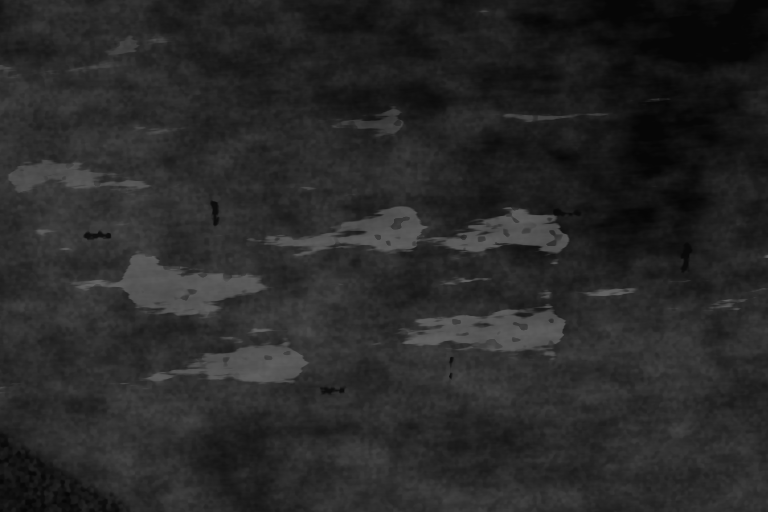
A WebGL 1 fragment shader for this texture:

```glsl
precision highp float;
// A dark, weathered wall: mottled charcoal with sideways streaks and fine grain,
// ragged pale brush smears, a rough black corner and a few short gouges.
// All roughness comes from layers of soft cellular noise.

uniform vec2 u_resolution;

vec2 hash2(vec2 p) {
  vec2 q = vec2(dot(p, vec2(127.1, 311.7)), dot(p, vec2(269.5, 183.3)));
  return fract(sin(q) * 43758.545);
}

// Soft cellular noise: random tones blended around jittered cell points.
float blotch(vec2 p) {
  vec2 cell = floor(p);
  vec2 f = p - cell;
  float sum = 0.0;
  float total = 0.0;
  for (int j = -1; j <= 1; j++) {
    for (int i = -1; i <= 1; i++) {
      vec2 offset = vec2(float(i), float(j));
      vec2 rnd = hash2(cell + offset);
      vec2 d = offset + 0.15 + 0.7 * rnd - f;
      float weight = exp(-5.0 * dot(d, d));
      sum += weight * fract(rnd.x * 7.3 + rnd.y * 13.7);
      total += weight;
    }
  }
  return sum / total;
}

// Layered blotches, centred on zero.
float layers(vec2 p) {
  float sum = 0.0;
  float amp = 0.5;
  for (int i = 0; i < 4; i++) {
    sum += amp * (blotch(p) - 0.5);
    p = mat2(2.0, 0.15, -0.15, 2.0) * p + 17.3;
    amp *= 0.6;
  }
  return sum;
}

vec2 rotate(vec2 p, float a) {
  return mat2(cos(a), -sin(a), sin(a), cos(a)) * p;
}

// Pale smears: wedges with one thin and one blunt end, fading towards the top.
float smears(vec2 p, float ragged) {
  float cover = 0.0;
  for (int i = 0; i < 8; i++) {
    float n = float(i);
    vec2 spread = fract(0.5 + n * vec2(0.7549, 0.5698));
    vec2 center = vec2(0.15 + spread.x, 0.26 + 0.7 * pow(spread.y, 1.3));
    float size = mix(1.1, 0.55, smoothstep(0.4, 0.9, center.y));
    float facing = mod(n, 3.0) < 1.5 ? 1.0 : -1.0;
    vec2 q = rotate(p - center, 0.09 * sin(n * 2.4) + 0.05);
    float u = clamp(facing * q.x / (0.19 * size), -1.0, 1.0);
    float bend = 0.012 * sin(q.x * 17.0 + n);
    float width = 0.037 * size * (1.0 + u) * smoothstep(1.0, 0.75, u);
    float inside = width - 0.016 - abs(q.y - bend) + ragged;
    float strength = mix(0.95, 0.45, smoothstep(0.5, 0.85, center.y));
    cover = max(cover, strength * smoothstep(-0.003, 0.009, inside));
  }
  return cover;
}

// Short black gouges, alternately lying and standing.
float gouges(vec2 p, float ragged) {
  float cover = 0.0;
  for (int i = 0; i < 6; i++) {
    float n = float(i);
    vec2 center = vec2(0.19 + 0.23 * n, 0.54 + 0.05 * sin(n * 2.1));
    center.y -= 0.26 * step(1.5, mod(n, 4.0));
    vec2 q = rotate(p - center, 1.5 * mod(n, 2.0) + 0.1 * sin(n));
    q.x -= clamp(q.x, -0.02, 0.02);
    cover = max(cover, smoothstep(0.008, 0.001, length(q) + ragged));
  }
  return cover;
}

void main() {
  vec2 p = gl_FragCoord.xy / u_resolution.y;

  float clouds = layers(p * vec2(3.0, 4.0) + 3.0);
  float mottle = layers(p * vec2(13.0, 17.0) + 41.0);
  float streak = layers(rotate(p, 0.06) * vec2(7.0, 36.0) + 9.0);
  float grain = blotch(p * 125.0) - 0.5;

  // Wall tone, sinking to black at the upper right.
  vec2 toDark = p - vec2(1.42, 0.85);
  float tone = 0.187 - 0.05 * smoothstep(0.6, 1.0, p.y);
  tone -= 0.11 * exp(-5.0 * dot(toDark, toDark));
  tone += 0.025 * smoothstep(0.5, 0.0, p.x) * smoothstep(1.0, 0.6, p.y);
  tone += 0.17 * clouds + 0.13 * mottle + 0.08 * streak;
  tone += 0.05 * grain * smoothstep(0.0, 0.2, tone);

  // Smears, pitted with small dark specks.
  float cover = smears(p + 0.02 * clouds, 0.08 * streak + 0.025 * mottle);
  float pits = smoothstep(0.77, 0.9, blotch(p * vec2(60.0, 85.0) + 5.0));
  float paint = 0.345 + 0.1 * streak + 0.06 * mottle + 0.02 * grain;
  tone = mix(tone, paint, cover * (1.0 - 0.6 * pits));

  // Rough corner at the lower left.
  float corner = 0.17 - p.y - 0.63 * p.x + 0.09 * mottle;
  float rough = 0.065 + 0.1 * grain + 0.08 * mottle;
  tone = mix(tone, rough, 0.9 * smoothstep(-0.02, 0.03, corner));

  tone = mix(tone, 0.03, 0.85 * gouges(p, 0.018 * mottle + 0.008 * grain));
  gl_FragColor = vec4(vec3(clamp(tone, 0.025, 0.4)), 1.0);
}
```
